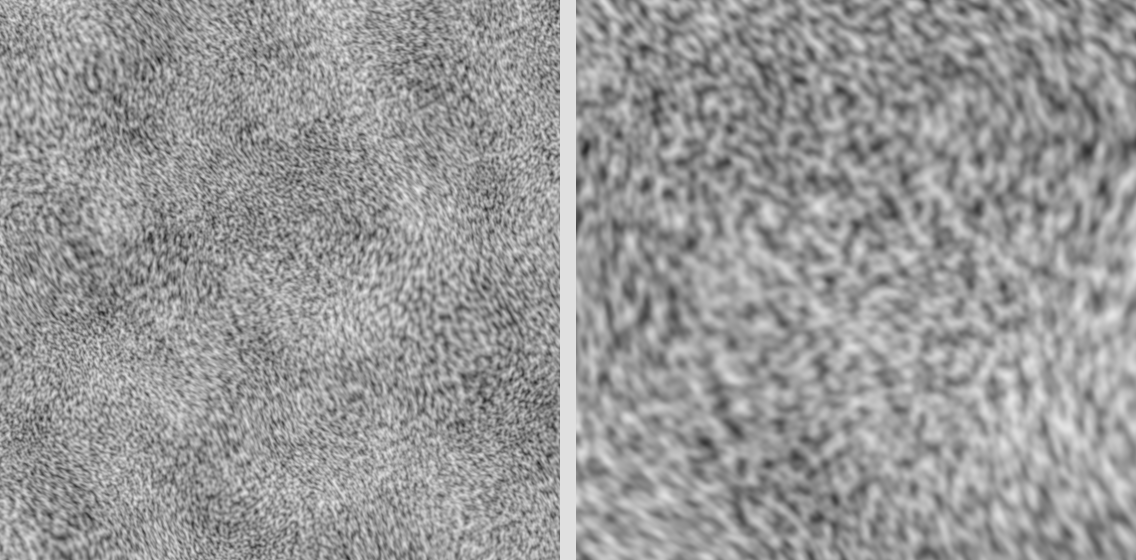
Left: the whole. Right: its middle third, enlarged.
Give the GLSL for this texture, as a Shadertoy shader.

```glsl
// Grey felt-like surface: short slanted fibre grain over soft cloudy mottling.

const float MEAN_GREY = 0.593;
const float GRAIN_CONTRAST = 0.43;
const float FIBRE_TILT = 0.33;      // radians left of vertical
const float FIBRE_STRETCH = 1.55;   // grain length over width

// Sine-free hash: one lattice cell to a pair in 0..1
vec2 hash22(vec2 cell) {
    vec3 h = fract(cell.xyx * vec3(0.1031, 0.1030, 0.0973));
    h += dot(h, h.yzx + 33.33);
    return fract((h.xx + h.yz) * h.zy);
}

// Slope contribution of one lattice corner
float cornerSlope(vec2 cell, vec2 offset) {
    float angle = 6.28319 * hash22(cell).x;
    return dot(vec2(cos(angle), sin(angle)), offset);
}

// Smooth gradient noise, centred on zero
float gradientNoise(vec2 p) {
    vec2 cell = floor(p);
    vec2 f = p - cell;
    vec2 fade = f * f * f * (f * (f * 6.0 - 15.0) + 10.0);
    vec2 e = vec2(1.0, 0.0);
    float low = mix(cornerSlope(cell, f), cornerSlope(cell + e, f - e), fade.x);
    float high = mix(cornerSlope(cell + e.yx, f - e.yx),
                     cornerSlope(cell + e.xx, f - e.xx), fade.x);
    return mix(low, high, fade.y);
}

vec2 rotate(vec2 p, float angle) {
    float c = cos(angle), s = sin(angle);
    return vec2(c * p.x + s * p.y, c * p.y - s * p.x);
}

// Noise stretched along a tilted axis
float fibreNoise(vec2 p, float tilt, float frequency, float stretch) {
    vec2 q = rotate(p, tilt) * frequency;
    return gradientNoise(vec2(q.x, q.y / stretch) + frequency);
}

// Bends the fibres so their direction and spacing drift
vec2 bend(vec2 p, float frequency, float amount) {
    vec2 q = p * frequency;
    return p + amount * vec2(gradientNoise(q + 17.3), gradientNoise(q + 61.8));
}

// Broad light and dark clouds
float mottling(vec2 p, float frequency, float strength) {
    float sum = 0.0;
    for (int octave = 0; octave < 4; octave++) {
        sum += strength * fibreNoise(p, 0.5, frequency, 1.25);
        frequency *= 2.07;
        strength *= 0.83;
    }
    return sum;
}

// Blend of two grain sizes; the balance shifts slowly, the contrast stays even
float fibreGrain(vec2 p, float tilt, float stretch) {
    float balance = 0.68 + 1.1 * gradientNoise(p * 3.1 + 40.0);
    float coarse = fibreNoise(p, tilt, 108.0, stretch);
    float fine = fibreNoise(p, tilt + 0.25, 172.0, stretch * 0.9);
    return cos(balance) * coarse + sin(balance) * fine;
}

void mainImage(out vec4 fragColor, in vec2 fragCoord) {
    vec2 p = fragCoord / iResolution.y + 1.0;
    vec2 bent = bend(p, 4.5, 0.05);

    float tone = mottling(p, 4.7, 0.13)
               + GRAIN_CONTRAST * fibreGrain(bent, FIBRE_TILT, FIBRE_STRETCH);

    // Slightly longer dark tail than light tail
    float grey = MEAN_GREY + tone - 0.5 * (tone * tone - 0.01);
    fragColor = vec4(vec3(clamp(grey, 0.0, 1.0)), 1.0);
}
```
